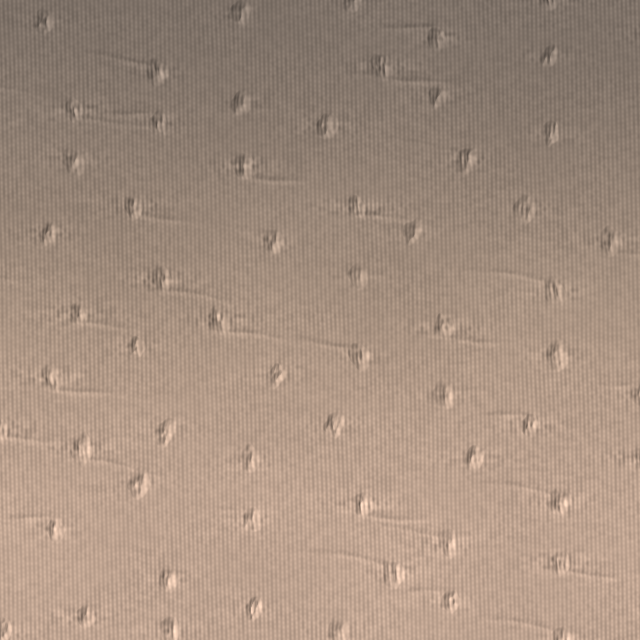
Reproduce this texture procedurally as a WebGL 1 fragment shader.

```glsl
precision highp float;
// Ribbed beige fabric dotted with small raised tufts, dim at the top and warm below.
// Tufts sit on a jittered, staggered lattice snapped to fine columns; their height
// field, with the creases they pull, is lit from the lower right over the ribs.

uniform vec2 u_resolution;

const float TAU = 6.28318;
const float COLUMN = 0.0438;                // fine column pitch
const vec2 PITCH = vec2(3.5 * COLUMN, 0.113); // tuft lattice pitch
const float ROWS_PER_REPEAT = 7.0;
const float RIBS = 148.0;
const float STITCHES = 140.0;
const float LEAN = 0.023;                   // sideways drift of the columns
const vec3 WARM_SAND = vec3(0.752, 0.645, 0.570);
const vec3 MID_TAUPE = vec3(0.665, 0.577, 0.507);
const vec3 DIM_TAUPE = vec3(0.492, 0.444, 0.406);

vec3 hash3(vec2 p) {
  vec3 q = fract(vec3(p.xyx) * vec3(0.1031, 0.1030, 0.0973));
  q += dot(q, q.yxz + 33.33);
  return fract((q.xxy + q.yzz) * q.zyx);
}

float noise(vec2 p) {
  vec2 cell = floor(p);
  vec2 f = fract(p);
  f = f * f * (3.0 - 2.0 * f);
  float low = mix(hash3(cell).x, hash3(cell + vec2(1.0, 0.0)).x, f.x);
  float high = mix(hash3(cell + vec2(0.0, 1.0)).x, hash3(cell + 1.0).x, f.x);
  return mix(low, high, f.y);
}

// Soft knob with an uneven outline and a few folds
float tuftHeight(vec2 d, vec3 seed) {
  d.x += (seed.y - 0.5) * 0.4 * d.y;
  vec2 q = d / (vec2(0.0140, 0.0190) * (0.85 + 0.3 * seed.x));
  vec2 grain = q + seed.xy * 40.0 + 20.0;
  float outline = length(q) + 0.5 * (noise(grain * 1.5) - 0.5);
  float dome = 1.0 - smoothstep(0.1, 1.15, outline);
  float folds = noise(grain * vec2(2.4, 1.6) + 7.0);
  return 0.0125 * dome * (0.45 + 0.9 * folds);
}

// Thin fold trailing off to one side of a tuft
float creaseHeight(vec2 d, vec3 seed) {
  float side = seed.x < 0.5 ? -1.0 : 1.0;
  float along = d.x * side;
  float path = -side * (0.014 + along * mix(0.03, 0.2, seed.y));
  path += 0.003 * sin(along * 40.0 + seed.y * TAU);
  float reach = mix(0.09, 0.16, seed.y);
  float fade = smoothstep(-0.03, 0.02, along) * (1.0 - smoothstep(0.3 * reach, reach, along));
  float across = (d.y - path) / 0.0046;
  return 0.0038 * smoothstep(0.2, 0.8, seed.z) * fade * exp(-across * across);
}

// Stretched ribs on both sides of a tuft
float puckerAmount(vec2 d, vec3 seed) {
  vec2 q = d / vec2(mix(0.028, 0.060, seed.z), 0.014);
  return (0.4 + 0.6 * seed.y) * exp(-dot(q, q));
}

// Returns height in x and pucker in y
vec2 relief(vec2 p) {
  vec2 total = vec2(0.0);
  for (int i = -1; i <= 1; i++) {
    float column = floor(p.x / PITCH.x) + float(i);
    float stagger = 0.5 * mod(column, 2.0);
    float baseRow = floor(p.y / PITCH.y - stagger);
    for (int j = -1; j <= 1; j++) {
      float row = baseRow + float(j);
      vec3 place = hash3(vec2(column + 31.0, mod(row, ROWS_PER_REPEAT) + 11.0));
      vec3 seed = hash3(vec2(column + 73.0, row + 47.0));
      float fine = floor(3.5 * column + 1.75 + (place.x - 0.5) * 2.2);
      float level = row + stagger + 0.5 + (place.y - 0.5) * 0.36;
      vec2 d = p - vec2((fine + 0.58) * COLUMN, level * PITCH.y);
      total.x += tuftHeight(d, seed) + creaseHeight(d, seed.zxy);
      total.y += puckerAmount(d, seed);
    }
  }
  return total;
}

// Vertical ribs beaded with short stitches, each rib offset from the next
float ribPattern(vec2 p, float pucker) {
  float across = p.x * RIBS + 0.35 * noise(p * vec2(12.0, 9.0) + 5.0);
  float offset = hash3(vec2(floor(across), 3.0)).x;
  float rib = cos(TAU * (across - 0.5));
  float bead = cos(TAU * (p.y * STITCHES + offset));
  float fleck = noise(vec2(across, p.y * 150.0) + 9.0) - 0.5;
  float patchiness = 0.75 + 0.5 * noise(p * vec2(14.0, 30.0) + 17.0);
  float weave = 0.058 * rib + 0.020 * bead * (0.5 + 0.5 * rib) + 0.075 * fleck;
  return patchiness * weave + pucker * (0.07 * rib + 0.24 * fleck);
}

vec3 clothColour(float y) {
  vec3 lower = mix(WARM_SAND, MID_TAUPE, smoothstep(0.12, 0.62, y));
  return mix(lower, DIM_TAUPE, smoothstep(0.38, 1.05, y));
}

void main() {
  vec2 uv = gl_FragCoord.xy / u_resolution;
  vec2 p = uv - vec2(LEAN * (1.0 - uv.y), 0.0);

  // Slope of the relief, lit from the lower right
  float e = 0.002;
  vec2 here = relief(p);
  vec2 slope = vec2(relief(p + vec2(e, 0.0)).x, relief(p + vec2(0.0, e)).x) - here.x;
  float facing = -dot(slope / e, vec2(0.8, -0.45));
  float light = 0.38 * facing / (1.0 + abs(facing));

  // Ribs soften when too fine for the canvas
  float detail = smoothstep(1.5, 3.0, u_resolution.x / RIBS);
  float ribs = detail * ribPattern(p + vec2(0.2 * here.x, 0.0), here.y);
  float mottle = 0.05 * (noise(p * vec2(5.0, 9.0) + 3.0) - 0.5);

  float shade = 1.0 + ribs + light + mottle + 0.02 * here.y;
  gl_FragColor = vec4(clothColour(uv.y) * shade, 1.0);
}
```
